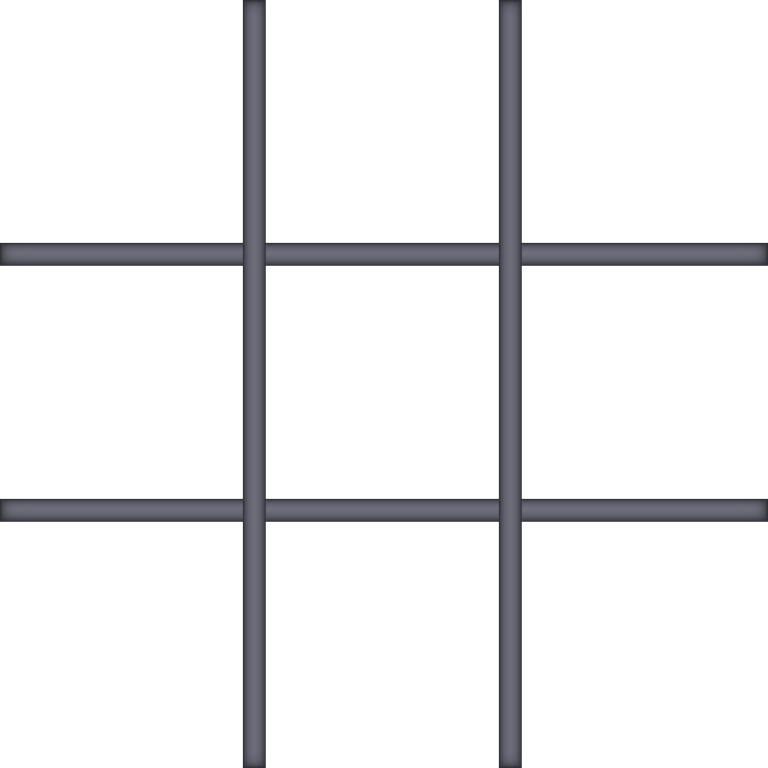
This pattern is drawn by a WebGL 1 fragment shader. Its source:

```glsl
precision highp float;
// Draws a three by three white grid divided by rounded slate bars, uprights in front.

uniform vec2 u_resolution;

const float CELLS = 3.0;
const float HALF_WIDTH = 0.0149;
const float BAR_SHIFT = 0.0022;   // bars sit slightly left of and above the thirds
const float SHADE_RATE = 2.7;
const float CROSSBAR_TILT = 0.12; // crossbars are darker along their lower side

const vec3 WHITE = vec3(1.0);
const vec3 EDGE_COLOR = vec3(0.17, 0.17, 0.195);
const vec3 RIDGE_COLOR = vec3(0.45, 0.45, 0.505);

// Signed offset from the nearest inner grid line.
float lineOffset(float x, float cells, float shift) {
    float line = clamp(floor((x - shift) * cells + 0.5), 1.0, cells - 1.0);
    return x - shift - line / cells;
}

// Soft rise from 0 at an edge towards 1 inside.
float innerGlow(float depth, float rate) {
    return 1.0 - exp(-rate * max(depth, 0.0));
}

// Bar colour from its cross offset and its position along the canvas.
vec3 barColor(float offset, float along, float halfWidth, float tilt) {
    float side = offset / halfWidth;
    float depth = min((1.0 + side) * (1.0 - tilt), (1.0 - side) * (1.0 + tilt));
    float endDepth = min(along, 1.0 - along) / halfWidth;
    float glow = innerGlow(depth, SHADE_RATE) * innerGlow(endDepth, SHADE_RATE);
    return mix(EDGE_COLOR, RIDGE_COLOR, glow);
}

// Antialiased bar coverage.
float barMask(float offset, float halfWidth, float pixel) {
    return clamp((halfWidth - abs(offset)) / pixel + 0.5, 0.0, 1.0);
}

void main() {
    vec2 uv = gl_FragCoord.xy / u_resolution;
    vec2 pixel = 1.0 / u_resolution;
    float across = lineOffset(uv.x, CELLS, -BAR_SHIFT);
    float up = lineOffset(uv.y, CELLS, BAR_SHIFT);

    // Crossbars first, then uprights over them.
    vec3 crossbar = barColor(up, uv.x, HALF_WIDTH, CROSSBAR_TILT);
    vec3 upright = barColor(across, uv.y, HALF_WIDTH, 0.0);
    vec3 color = mix(WHITE, crossbar, barMask(up, HALF_WIDTH, pixel.y));
    color = mix(color, upright, barMask(across, HALF_WIDTH, pixel.x));

    gl_FragColor = vec4(color, 1.0);
}
```
